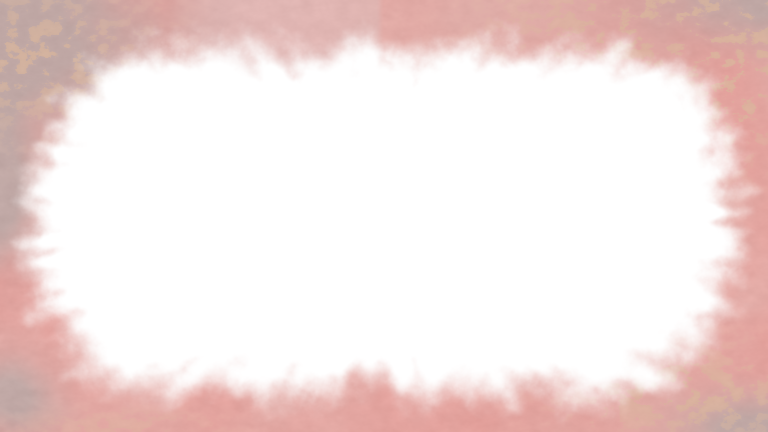
This background is drawn by a Shadertoy shader. Its source:

```glsl
// A weathered salmon and grey wall framing a glowing white centre.
// A rounded-box distance, frayed by radial and isotropic noise, fades the
// wall to white; fractal noise tints the wall and scatters tan flakes on it.

float hash(vec2 p) {
    vec3 h = fract(vec3(p.xyx) * 0.1031);
    h += dot(h, h.yzx + 33.33);
    return fract((h.x + h.y) * h.z);
}

float noise(vec2 p) {
    vec2 cell = floor(p), f = fract(p);
    f = f * f * (3.0 - 2.0 * f);
    return mix(mix(hash(cell), hash(cell + vec2(1, 0)), f.x),
               mix(hash(cell + vec2(0, 1)), hash(cell + vec2(1, 1)), f.x), f.y);
}

float fbm(vec2 p) {
    float sum = 0.0, amplitude = 0.5;
    for (int i = 0; i < 5; i++) {
        sum += amplitude * noise(p);
        p = mat2(1.6, 1.2, -1.2, 1.6) * p + 7.3;
        amplitude *= 0.5;
    }
    return sum;
}

float roundedBox(vec2 p, vec2 halfSize, float radius) {
    vec2 q = abs(p) - halfSize + radius;
    return length(max(q, 0.0)) + min(max(q.x, q.y), 0.0) - radius;
}

// Soft elliptical patch, 1 at its centre
float patchAt(vec2 p, vec2 centre, vec2 size) {
    vec2 q = (p - centre) / size;
    return exp(-dot(q, q));
}

vec3 wallColor(vec2 p) {
    float cloud = fbm(p * 6.0 + 3.0);
    float grain = fbm(p * vec2(38.0, 55.0));
    vec3 color = mix(vec3(0.89, 0.61, 0.59), vec3(0.89, 0.69, 0.67), cloud);

    // Flat pink panel along the top, with a crisp right edge
    float panel = smoothstep(0.36, 0.52, p.x) * smoothstep(0.89, 0.87, p.x)
                * smoothstep(0.75, 0.85, p.y);
    color = mix(color, vec3(0.88, 0.72, 0.71), 0.9 * panel);
    float topBand = patchAt(p, vec2(1.08, 1.0), vec2(0.28, 0.2));
    color = mix(color, vec3(0.87, 0.70, 0.68), 0.6 * topBand);

    // Grey stains at the corners and the left side
    float stain = patchAt(p, vec2(0.10, 0.93), vec2(0.27, 0.20))
                + patchAt(p, vec2(0.00, 0.58), vec2(0.08, 0.20))
                + patchAt(p, vec2(0.02, 0.07), vec2(0.10, 0.09))
                + patchAt(p, vec2(1.74, 1.00), vec2(0.26, 0.10))
                + patchAt(p, vec2(1.76, 0.00), vec2(0.16, 0.08));
    stain *= 0.55 + 0.9 * cloud;
    color = mix(color, vec3(0.74, 0.66, 0.65), clamp(stain, 0.0, 0.9));

    // Tan flakes where the paint has worn away
    float wear = patchAt(p, vec2(0.08, 0.87), vec2(0.24, 0.15))
               + patchAt(p, vec2(1.50, 0.95), vec2(0.30, 0.14))
               + patchAt(p, vec2(1.72, 0.80), vec2(0.10, 0.16))
               + patchAt(p, vec2(1.60, 0.09), vec2(0.26, 0.10))
               + 0.5 * patchAt(p, vec2(0.28, 0.01), vec2(0.20, 0.04));
    float flakes = smoothstep(0.50, 0.60, grain + 0.25 * (cloud - 0.5));
    color = mix(color, vec3(0.84, 0.70, 0.60), 0.75 * flakes * min(wear, 1.0));
    return color + 0.05 * (grain - 0.48);
}

void mainImage(out vec4 fragColor, in vec2 fragCoord) {
    // Canvas height is 1; x is scaled to a 16:9 width
    vec2 p = fragCoord / iResolution.xy * vec2(16.0 / 9.0, 1.0);
    vec2 q = p - vec2(0.891, 0.486);
    float edge = roundedBox(q, vec2(0.82, 0.41), 0.33);

    // Fray the edge with outward wisps and small soft clouds
    vec2 direction = normalize(q / vec2(0.82, 0.41) + 1e-5);
    float wisps = noise(direction * 15.0 + q * 7.0);
    float clouds = fbm(p * 16.0 + 11.0);
    edge += 0.055 * (wisps - 0.5) + 0.10 * (clouds - 0.48);

    // The lower edge fades over a wider band
    float softness = mix(0.085, 0.065, smoothstep(0.1, 0.5, p.y));
    float cover = smoothstep(-softness, 0.04, edge);
    fragColor = vec4(mix(vec3(1.0), wallColor(p), cover), 1.0);
}
```
